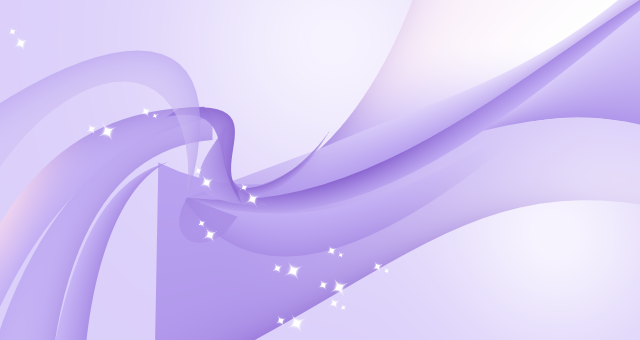
A WebGL 2 fragment shader for this background:

```glsl
#version 300 es
precision highp float;
// Lavender background of translucent folded silk ribbons with small four-point sparkles.
#define WIDTH 768.0   // design units across the canvas
#define STEPS 22      // segments per curve
#define RIM 20.0      // falloff of the shaded ribbon edges
#define STAR_SIZE 19.0
#define STAR_TILT 0.5

uniform vec2 u_resolution;
out vec4 fragColor;

const vec3 DEEP = vec3(0.49, 0.33, 0.78);
const vec3 VIOLET = vec3(0.69, 0.59, 0.92);
const vec3 LILAC = vec3(0.78, 0.71, 0.97);
const vec3 LAVENDER = vec3(0.86, 0.815, 0.98);
const vec3 PALE = vec3(0.965, 0.95, 0.995);
const vec3 PINK = vec3(0.94, 0.83, 0.94);

// The long diagonal crease shared by the upper sheets
const mat4x2 FOLD = mat4x2(775, -5, 610, 100, 430, 264, 225, 237);

vec2 bezier(mat4x2 m, float t) {
  float u = 1.0 - t;
  return m * vec4(u * u * u, 3.0 * u * u * t, 3.0 * u * t * t, t * t * t);
}

// Distance to a segment; toggles the even-odd inside flag on a crossing
float segment(vec2 p, vec2 a, vec2 b, inout bool inside) {
  vec2 pa = p - a, ba = b - a;
  if ((a.y > p.y) != (b.y > p.y) && pa.x < ba.x * pa.y / ba.y) inside = !inside;
  return length(pa - ba * clamp(dot(pa, ba) / max(dot(ba, ba), 1e-4), 0.0, 1.0));
}

float curve(vec2 p, mat4x2 m, inout bool inside) {
  float d = 1e5;
  vec2 a = m[0];
  for (int i = 1; i <= STEPS; i++) {
    vec2 b = bezier(m, float(i) / float(STEPS));
    d = min(d, segment(p, a, b, inside));
    a = b;
  }
  return d;
}

// Fills the strip between two curves, blending colours across it and shading its rims
void ribbon(inout vec3 col, vec2 p, mat4x2 A, mat4x2 B, vec3 colA, vec3 colB, vec2 rim, float alpha) {
  bool inside = false;
  float dA = curve(p, A, inside), dB = curve(p, B, inside);
  float ends = min(segment(p, A[0], B[0], inside), segment(p, A[3], B[3], inside));
  float d = min(min(dA, dB), ends) * (inside ? 1.0 : -1.0);
  float cover = clamp(0.5 + d * u_resolution.x / WIDTH, 0.0, 1.0);
  vec3 c = mix(colA, colB, dA / (dA + dB + 1e-3));
  vec2 shade = rim * exp(-vec2(dA, dB) / RIM);
  col = mix(col, mix(c, DEEP, min(shade.x + shade.y, 1.0)), cover * alpha);
}

float blob(vec2 p, vec2 center, float radius) {
  vec2 q = (p - center) / radius;
  return exp(-dot(q, q));
}

float star(vec2 q, float size) {
  float c = cos(STAR_TILT), s = sin(STAR_TILT);
  q = abs(mat2(c, s, -s, c) * q) / size;
  return smoothstep(1.0, 0.45, sqrt(q.x) + sqrt(q.y)) + 0.45 * exp(-14.0 * dot(q, q));
}

// Each sparkle has a smaller companion whose offset depends on its group
float sparkles(vec2 p) {
  vec2 spots[12] = vec2[12](
    vec2(129, 158), vec2(352, 325), vec2(407, 345), vec2(356, 388),
    vec2(248, 219), vec2(252, 282), vec2(303, 239), vec2(25, 52),
    vec2(175, 134), vec2(398, 301), vec2(453, 320), vec2(401, 364));
  vec2 offsets[3] = vec2[3](vec2(-19, -3), vec2(-10, -14), vec2(11, 5));
  float sum = 0.0;
  for (int i = 0; i < 12; i++) {
    int group = i / 4;
    float size = STAR_SIZE * (1.0 - 0.2 * float(group));
    sum += star(p - spots[i], size) + star(p - spots[i] - offsets[group], size * 0.6);
  }
  return min(sum, 1.0);
}

void main() {
  vec2 p = vec2(gl_FragCoord.x, u_resolution.y - gl_FragCoord.y) * WIDTH / u_resolution.x;

  // Backdrop with two pale glows
  vec3 col = mix(LAVENDER, PALE, min(blob(p, vec2(400, 50), 190.0) + blob(p, vec2(670, 285), 130.0), 1.0));

  // Right pocket and large lower sheet
  ribbon(col, p, mat4x2(800, -15, 700, 70, 640, 110, 500, 190), mat4x2(800, 160, 700, 125, 620, 140, 500, 190),
    LAVENDER, VIOLET, vec2(0), 1.0);
  vec3 sheet = mix(VIOLET, PALE, 0.85 * smoothstep(250.0, 740.0, p.x));
  ribbon(col, p, mat4x2(780, 152, 560, 95, 380, 290, 190, 195), mat4x2(780, 247, 560, 210, 480, 330, 185, 470),
    mix(sheet, LILAC, 0.4), sheet, vec2(0, 0.4 - 0.3 * smoothstep(400.0, 750.0, p.x)), 1.0);
  ribbon(col, p, mat4x2(640, 140, 500, 230, 360, 290, 225, 235), mat4x2(640, 150, 520, 250, 325, 395, 222, 240),
    LILAC, VIOLET, vec2(0, 0.22), 0.7 * smoothstep(620.0, 400.0, p.x));

  // Upper wing, its inner band and the dark crease
  vec3 wing = mix(LILAC, vec3(1.0), smoothstep(200.0, 45.0, p.y));
  ribbon(col, p, mat4x2(497, -5, 462, 90, 390, 215, 285, 228), FOLD,
    mix(wing, PINK, 0.45 * smoothstep(190.0, 90.0, p.y)), wing, vec2(0.12 + 0.3 * smoothstep(90.0, 190.0, p.y), 0), 1.0);
  ribbon(col, p, mat4x2(748, -5, 620, 100, 520, 120, 385, 178), FOLD, LAVENDER, VIOLET, vec2(0), 0.65);
  ribbon(col, p, FOLD, mat4x2(790, -5, 625, 125, 430, 310, 225, 240),
    VIOLET, LILAC, vec2(0.15 + 0.6 * blob(p, vec2(420, 210), 140.0), 0), 1.0);
  ribbon(col, p, mat4x2(395, 158, 365, 200, 320, 232, 280, 225), mat4x2(395, 158, 360, 217, 320, 247, 275, 228),
    DEEP, VIOLET, vec2(0), 0.6);

  // Left sweeps
  ribbon(col, p, mat4x2(65, 415, 90, 290, 130, 215, 200, 195), mat4x2(103, 415, 115, 300, 150, 220, 200, 195),
    LILAC, VIOLET, vec2(0, 0.2), 0.9);
  ribbon(col, p, mat4x2(-5, 410, 50, 240, 150, 150, 255, 140), mat4x2(65, 415, 90, 250, 160, 175, 255, 168),
    LILAC, LILAC, vec2(0.1, 0.3), 0.9);
  ribbon(col, p, mat4x2(-10, 285, 70, 140, 180, 130, 245, 128), mat4x2(-10, 390, 60, 230, 150, 165, 255, 140),
    mix(PINK, LILAC, smoothstep(10.0, 130.0, p.x)), LILAC, vec2(0.35 * smoothstep(0.0, 150.0, p.x), 0.08), 0.95);

  // Central hook, its lining and the small lobe
  ribbon(col, p, mat4x2(272, 150, 262, 200, 275, 225, 310, 238), mat4x2(255, 175, 235, 205, 215, 245, 320, 247),
    VIOLET, LILAC, vec2(0.4, 0.1), 0.9);
  ribbon(col, p, mat4x2(215, 130, 330, 118, 255, 190, 285, 228), mat4x2(200, 140, 285, 125, 250, 190, 290, 245),
    VIOLET, VIOLET, vec2(0.7, 0), 0.95);
  ribbon(col, p, mat4x2(225, 237, 200, 275, 225, 310, 270, 280), mat4x2(225, 237, 245, 245, 270, 255, 285, 260),
    VIOLET, VIOLET, vec2(0.1, 0.3), 0.6);

  // Translucent outer loop
  ribbon(col, p, mat4x2(-10, 130, 160, 20, 285, 30, 225, 238), mat4x2(-10, 215, 90, 60, 240, 50, 225, 238),
    LILAC, LAVENDER, vec2(0.18, 0.12), 0.65);

  fragColor = vec4(mix(col, vec3(1.0), sparkles(p)), 1.0);
}
```
